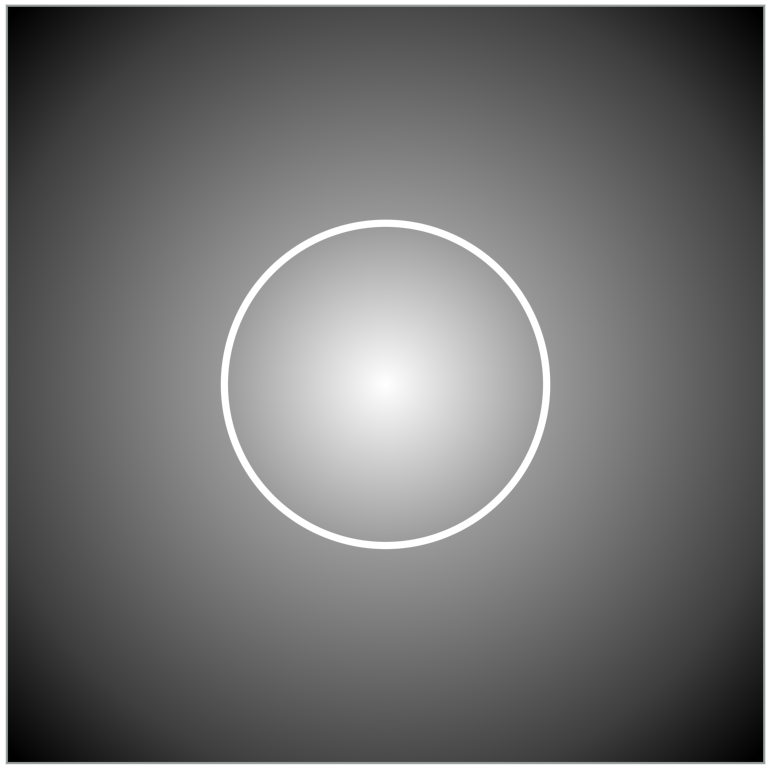
Reproduce this background procedurally as a three.js fragment shader.

```glsl
#define CENTER vec2(0.502, 0.4995)
#define RING_RADIUS 0.2098
#define RING_HALF_WIDTH 0.0047
#define FRAME_HALF_SIZE 0.4945
#define FRAME_WIDTH 0.0028
#define MID_RADIUS 0.53
#define DARK_RADIUS 0.685
#define RING_SHADE 0.6
#define MID_SHADE 0.243
#define EDGE 0.001

varying vec2 vUv;

const vec3 WHITE = vec3(1.0);
const vec3 FRAME_COLOR = vec3(0.60, 0.63, 0.61);

// Coverage of the region where the signed distance is negative
float fill(float dist) {
  return 1.0 - smoothstep(-EDGE, EDGE, dist);
}

float ramp(float start, float end, float x) {
  return clamp((x - start) / (end - start), 0.0, 1.0);
}

// Radial falloff: bright core, slower middle, dark corners
float radialShade(float radius) {
  float shade = mix(1.0, RING_SHADE, ramp(0.0, RING_RADIUS, radius));
  shade = mix(shade, MID_SHADE, ramp(RING_RADIUS, MID_RADIUS, radius));
  return mix(shade, 0.0, ramp(MID_RADIUS, DARK_RADIUS, radius));
}

void main() {
  vec2 p = vUv - CENTER;
  float radius = length(p);
  vec3 color = vec3(radialShade(radius));

  // White ring
  float ringDist = abs(radius - RING_RADIUS) - RING_HALF_WIDTH;
  color = mix(color, WHITE, fill(ringDist));

  // Thin frame with a white margin outside
  float squareDist = max(abs(p.x), abs(p.y)) - FRAME_HALF_SIZE;
  color = mix(FRAME_COLOR, color, fill(squareDist + FRAME_WIDTH));
  color = mix(WHITE, color, fill(squareDist));

  gl_FragColor = vec4(color, 1.0);
}
```
